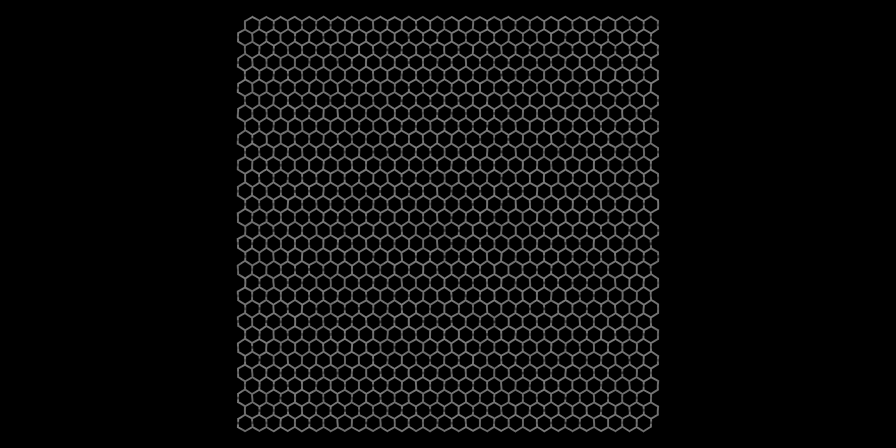
Give the GLSL for this pattern, as a Shadertoy shader.

```glsl
// A square sheet of fine grey hexagonal mesh centred on black.
// Each pixel measures the outlines of the nearest cells in three rows;
// layered sines bend the wires and a hash thins their upright sides.

const vec2  CELLS      = vec2(29.0, 32.0);      // cells across, rows down
const vec2  SHEET      = vec2(0.9375, 0.9245);  // size in canvas heights
const float HALF_WIRE  = 0.00215;
const float SOFTNESS   = 0.65;    // half width of the smoothed edge in pixels
const vec3  WIRE_COLOR = vec3(0.485);
const float BULGE      = 0.022;   // extra row spacing toward the middle
const float WOBBLE     = 0.0004;  // bend of the wires
const float TONE_RANGE = 0.14;    // brightness variation between sides
const float NOTCH_DIM  = 0.6;     // strongest fade at the middle of a side

// Alternate rows shift by half a cell; pointed tips overlap by a third of a row.
const vec2 PITCH = vec2(SHEET.x / (CELLS.x + 0.5), SHEET.y / (CELLS.y + 1.0 / 3.0));

float hash(vec2 p) {
    return fract(sin(dot(p, vec2(127.1, 311.7))) * 43758.55);
}

// Signed distance to an upright hexagon fitted to the cell pitch.
float hexagon(vec2 p) {
    float halfWidth = 0.5 * PITCH.x;
    float tip = PITCH.y * 2.0 / 3.0;
    vec2 slope = normalize(vec2(PITCH.y / 3.0, halfWidth));
    p = abs(p);
    return max(p.x - halfWidth, dot(p, slope) - slope.y * tip);
}

vec2 bend(vec2 p) {
    float v = p.y / (0.5 * SHEET.y);
    p.y *= 1.0 - BULGE * (1.0 - min(v * v, 1.0));
    vec2 wave = sin(p.yx * vec2(117.0, 93.0) + p.xy * 41.0)
              + 0.6 * sin(p.yx * vec2(211.0, 173.0) - p.xy * 67.0 + 1.7);
    return p + WOBBLE * wave;
}

// Centre of the cell nearest to p in a given row, kept within the sheet.
vec2 cellCenter(vec2 p, float row) {
    float shift = 0.5 + 0.5 * mod(row, 2.0);
    float column = clamp(round(p.x / PITCH.x - shift), 0.0, CELLS.x - 1.0);
    return vec2(column + shift, row + 2.0 / 3.0) * PITCH;
}

void mainImage(out vec4 fragColor, in vec2 fragCoord) {
    vec2 centered = (fragCoord - 0.5 * iResolution.xy) / iResolution.y;
    float soft = SOFTNESS / iResolution.y;
    vec2 p = bend(centered) + 0.5 * SHEET;

    // Nearest outline; shared sides coincide.
    float nearestRow = round(p.y / PITCH.y - 2.0 / 3.0);
    float outline = 1.0;
    for (int i = -1; i <= 1; i++) {
        float row = clamp(nearestRow + float(i), 0.0, CELLS.y - 1.0);
        outline = min(outline, abs(hexagon(p - cellCenter(p, row))));
    }
    float wire = 1.0 - smoothstep(HALF_WIRE - soft, HALF_WIRE + soft, outline);

    // Uneven tone, with a faint break halfway up the upright sides.
    vec2 side = vec2(round(2.0 * p.x / PITCH.x), nearestRow);
    float height = abs(p.y / PITCH.y - 2.0 / 3.0 - nearestRow);
    float notch = 1.0 - smoothstep(0.05, 0.17, height);
    float tone = 1.0 - TONE_RANGE * hash(side);
    tone *= 1.0 - NOTCH_DIM * notch * hash(side + 37.0);

    fragColor = vec4(WIRE_COLOR * wire * tone, 1.0);
}
```
